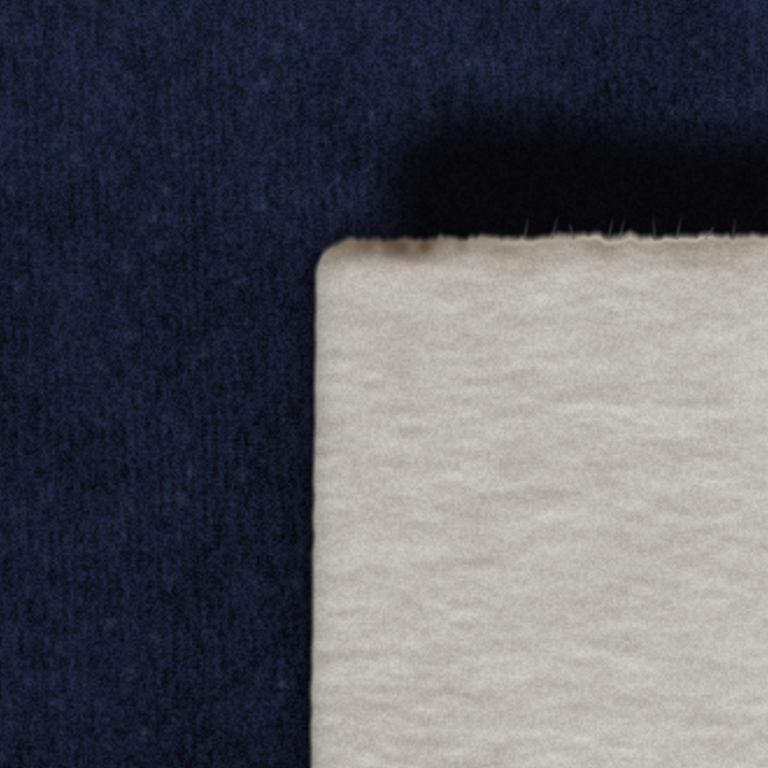
Reproduce this texture procedurally as a WebGL 2 fragment shader.

```glsl
#version 300 es
precision highp float;
// A pale fibrous card with a rounded corner lies on ribbed navy cloth.
// A rounded-corner distance splits the two materials; stretched noise gives the
// paper relief, wavy sines the ribs, cellular noise the flecks of lint.
uniform vec2 u_resolution;
out vec4 fragColor;

const vec3 CLOTH_DARK = vec3(0.052, 0.062, 0.105);
const vec3 CLOTH_LIT = vec3(0.128, 0.160, 0.260);
const vec3 SHADOW = vec3(0.030, 0.030, 0.044);
const vec3 PAPER_DIM = vec3(0.600, 0.580, 0.542);
const vec3 PAPER_LIT = vec3(0.812, 0.802, 0.775);
const vec3 EDGE_BROWN = vec3(0.36, 0.28, 0.22);
const vec3 FIBRE = vec3(0.82, 0.78, 0.73);

float hash(vec2 p) {
  vec3 q = fract(p.xyx * vec3(0.1031, 0.1030, 0.0973));
  q += dot(q, q.yzx + 33.33);
  return fract((q.x + q.y) * q.z);
}

float noise(vec2 p) {
  vec2 i = floor(p), f = fract(p);
  f = f * f * (3.0 - 2.0 * f);
  float low = mix(hash(i), hash(i + vec2(1, 0)), f.x);
  float high = mix(hash(i + vec2(0, 1)), hash(i + vec2(1, 1)), f.x);
  return mix(low, high, f.y);
}

float fbm(vec2 p) {
  float sum = 0.0, gain = 0.5;
  for (int i = 0; i < 4; i++) {
    sum += gain * noise(p);
    p = mat2(1.9, 0.25, -0.25, 1.9) * p + 17.3;
    gain *= 0.5;
  }
  return sum / 0.9375;
}

// Distance to the nearest scattered cell point
float cellular(vec2 p) {
  vec2 cell = floor(p);
  float nearest = 2.0;
  for (int k = 0; k < 9; k++) {
    vec2 c = cell + vec2(k % 3 - 1, k / 3 - 1);
    vec2 point = c + vec2(hash(c), hash(c + 57.0));
    nearest = min(nearest, length(p - point));
  }
  return nearest;
}

// Fine sensor grain, centred on zero
float grain(vec2 p) {
  return 0.6 * noise(p * 330.0) + 0.4 * noise(p * 190.0 + 40.0) - 0.5;
}

// Signed distance to a quarter plane with a rounded top-left corner
float cornerDistance(vec2 p, vec2 corner, float radius) {
  vec2 q = vec2(corner.x - p.x, p.y - corner.y) + radius;
  return length(max(q, 0.0)) + min(max(q.x, q.y), 0.0) - radius;
}

float segment(vec2 p, vec2 a, vec2 b) {
  vec2 ab = b - a;
  return length(p - a - ab * clamp(dot(p - a, ab) / dot(ab, ab), 0.0, 1.0));
}

vec3 cloth(vec2 p, float cardDistance) {
  // Broad light: brightest at the top, dimmer toward the card
  float light = 0.42 + 0.16 * smoothstep(0.35, 1.0, p.y) - 0.16 * smoothstep(0.1, 0.42, p.x) * (1.0 - p.y);
  light += 0.50 * (fbm(p * vec2(9.0, 11.0)) - 0.5);
  // Ribs and short vertical threads
  float wobble = 3.0 * noise(p * vec2(14.0, 9.0));
  float rib = sin(p.x * 440.0 + p.y * 16.0 + wobble);
  light += rib * 0.13 * noise(p * 12.0 + 8.0);
  light += 0.45 * (noise(p * vec2(150.0, 60.0)) - 0.5) + 1.1 * grain(p);
  vec3 col = mix(CLOTH_DARK, CLOTH_LIT, light);
  // Sparse pale lint
  float fleck = 1.0 - smoothstep(0.02, 0.15, cellular(p * 11.0));
  col += vec3(0.06, 0.07, 0.09) * fleck * noise(p * 130.0);
  // Contact shade, then the deep shadow with its humped crest above the card
  col *= 1.0 - 0.50 * exp(-max(cardDistance, 0.0) / 0.016);
  float crest = 0.838 - 0.022 * smoothstep(0.68, 1.0, p.x) + 0.015 * (noise(p * 8.0) - 0.5);
  float depth = cornerDistance(p, vec2(0.512, crest), 0.10);
  float shade = 1.0 - smoothstep(-0.045, 0.058, depth);
  return mix(col, SHADOW * (1.0 + 0.9 * grain(p)), shade * 0.97);
}

vec3 paper(vec2 p, float cardDistance, float topDepth) {
  // Short horizontal relief, shaded by its vertical slope
  vec2 s = vec2(p.x + 0.15 * p.y, p.y + 0.003 * sin(p.x * 23.0)) * vec2(25.0, 72.0);
  float slope = fbm(s + vec2(0.0, 0.4)) - fbm(s - vec2(0.0, 0.4));
  float tone = 0.66 + 0.40 * slope + 0.36 * (fbm(s * 0.6 + 5.0) - 0.5);
  tone += 0.20 * (fbm(p * 7.0) - 0.5) + 0.42 * grain(p);
  tone += 0.10 * (p.x - 0.7);
  vec3 col = mix(PAPER_DIM, PAPER_LIT, tone);
  // Warm rim with a worn brown patch near the corner
  float rim = 1.0 - smoothstep(0.0, 0.06, topDepth + 0.03 * (noise(p * 28.0) - 0.5));
  col *= mix(vec3(1.0), vec3(0.85, 0.81, 0.77), rim);
  vec2 worn = (p - vec2(0.525, 0.680)) / vec2(0.075, 0.015);
  float patchMask = exp(-dot(worn, worn)) * (0.35 + 0.85 * noise(p * 65.0));
  col = mix(col, EDGE_BROWN, clamp(patchMask, 0.0, 0.85));
  // Pale frayed line along the right part of the top edge
  float drift = 0.007 + 0.006 * (noise(vec2(p.x * 30.0, 6.0)) - 0.5);
  float offset = (topDepth - drift) / 0.0035;
  float fray = exp(-offset * offset) * smoothstep(0.58, 0.72, p.x);
  col = mix(col, FIBRE, fray * (0.3 + 0.7 * noise(p * vec2(35.0, 90.0))));
  return col * (1.0 - 0.20 * exp(min(cardDistance, 0.0) / 0.012));
}

void main() {
  vec2 p = gl_FragCoord.xy / u_resolution;
  // Card outline, slightly leaning and frayed
  float left = 0.404 + 0.012 * p.y + 0.002 * (noise(vec2(p.y * 40.0, 1.0)) - 0.5);
  float top = 0.690 + 0.005 * smoothstep(0.5, 0.8, p.x);
  top += 0.006 * (noise(vec2(p.x * 45.0, 3.0)) - 0.5) + 0.004 * (noise(vec2(p.x * 150.0, 5.0)) - 0.5);
  float d = cornerDistance(p, vec2(left, top), 0.048);
  float softness = mix(0.0045, 0.006, smoothstep(0.66, 0.69, p.y));
  float cover = 1.0 - smoothstep(-softness, softness, d);
  vec3 col = mix(cloth(p, d), paper(p, d, top - p.y), cover);
  // Loose hairs rising from the top edge
  for (int i = 0; i < 9; i++) {
    vec2 id = vec2(i, 9.0);
    vec2 root = vec2(0.65 + 0.038 * (float(i) + hash(id)), 0.690);
    vec2 tip = root + vec2(0.020 * (hash(id + 4.0) - 0.5), 0.008 + 0.026 * hash(id + 8.0));
    float hair = 1.0 - smoothstep(0.0, 0.004, segment(p, root, tip));
    col = mix(col, vec3(0.36, 0.38, 0.38), hair * 0.45 * (1.0 - smoothstep(0.690, 0.728, p.y)));
  }
  fragColor = vec4(clamp(col, 0.0, 1.0), 1.0);
}
```
